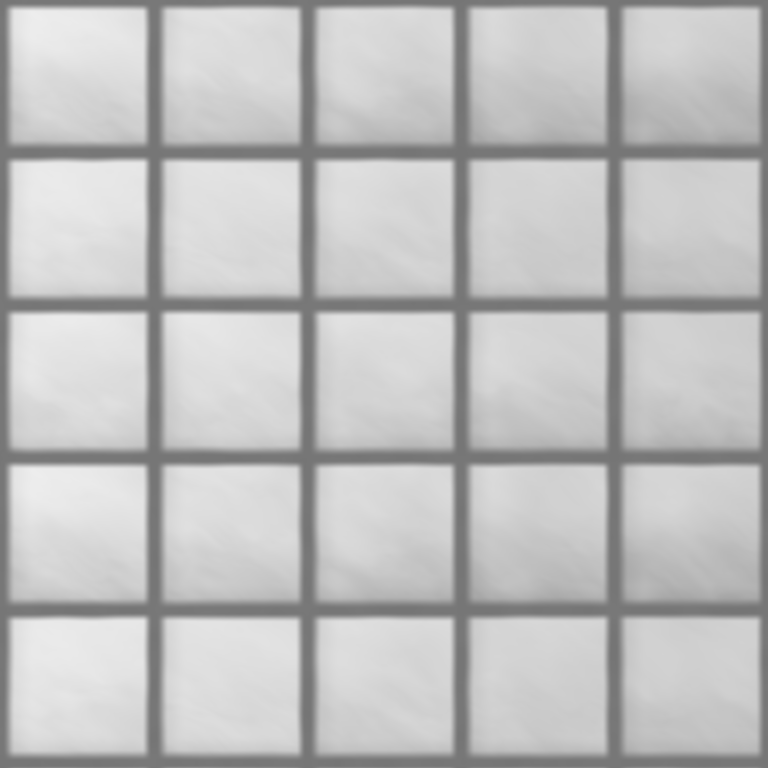
Write a WebGL 1 fragment shader that draws this pattern.

```glsl
precision highp float;
// A five by five wall of soft grey square tiles with blurred dark grout.
// Light falls off from left to right, each tile darkens towards its foot,
// and stretched fractal noise adds faint slanting dents to the glaze.

uniform vec2 u_resolution;

const vec2 PITCH = vec2(0.1996, 0.1986);     // tile spacing, canvas units
const vec2 ORIGIN = vec2(0.0012, 0.0008);    // grout offset from the top left
const float GROUT = 0.465;
const float TILE_LEFT = 0.915;
const float TILE_RIGHT = 0.805;
const float GROUT_CORE = 0.014;              // flat half width, tile units
const vec2 SHARP_FADE = vec2(0.078, 0.074);  // right and top rims
const vec2 SOFT_FADE = vec2(0.096, 0.092);   // left and bottom rims
const float RIM_WOBBLE = 0.007;
const float RIM_SHADE = 0.045;
const float FOOT_SHADE = 0.085;
const float DENT_DEPTH = 0.075;
const float MOTTLE_DEPTH = 0.045;
const float ROW_CYCLE = 3.0;                 // rows before the relief recurs

float hash(vec2 p) {
    vec3 q = fract(vec3(p.xyx) * 0.1031);
    q += dot(q, q.yzx + 33.33);
    return fract((q.x + q.y) * q.z);
}

float valueNoise(vec2 p) {
    vec2 i = floor(p);
    vec2 f = fract(p);
    f = f * f * (3.0 - 2.0 * f);
    float low = mix(hash(i), hash(i + vec2(1.0, 0.0)), f.x);
    float high = mix(hash(i + vec2(0.0, 1.0)), hash(i + vec2(1.0)), f.x);
    return mix(low, high, f.y);
}

float fbm(vec2 p) {
    float sum = 0.0;
    float weight = 0.5;
    for (int octave = 0; octave < 3; octave++) {
        sum += weight * valueNoise(p);
        p = p * 2.03 + vec2(17.3, 9.1);
        weight *= 0.5;
    }
    return sum / 0.875;
}

// Tile coverage: 0 in the grout, 1 on the face; local runs right and down.
float tileMask(vec2 local, vec2 seed) {
    float wobble = RIM_WOBBLE * (valueNoise(local * 5.0 + seed) - 0.5);
    vec2 nearRim = local + wobble;
    vec2 farRim = 1.0 - local + wobble;
    float left = smoothstep(GROUT_CORE, SOFT_FADE.x, nearRim.x);
    float right = smoothstep(GROUT_CORE, SHARP_FADE.x, farRim.x);
    float top = smoothstep(GROUT_CORE, SHARP_FADE.y, nearRim.y);
    float bottom = smoothstep(GROUT_CORE, SOFT_FADE.y, farRim.y);
    return left * right * top * bottom;
}

// Slanted dents, deeper in the lower half, over a broad mottling.
float glazeRelief(vec2 local, vec2 seed) {
    vec2 slant = normalize(vec2(1.0, 0.55));
    vec2 along = vec2(dot(local, slant), dot(local, vec2(-slant.y, slant.x)));
    float warp = fbm(local * 3.0 + seed) - 0.5;
    float dents = fbm(along * vec2(3.2, 7.5) + seed + 1.2 * warp) - 0.5;
    float mottle = valueNoise(local * 2.4 + seed + 5.7) - 0.5;
    float depth = mix(0.45, 1.0, smoothstep(0.3, 0.65, local.y));
    return DENT_DEPTH * depth * dents + MOTTLE_DEPTH * mottle;
}

void main() {
    vec2 uv = gl_FragCoord.xy / u_resolution;
    vec2 fromTopLeft = vec2(uv.x, 1.0 - uv.y);
    vec2 grid = (fromTopLeft - ORIGIN) / PITCH;
    vec2 cell = floor(grid);
    vec2 local = fract(grid);

    // Relief recurs down the wall and drifts a little between columns.
    float kind = mod(cell.y, ROW_CYCLE);
    vec2 seed = vec2(cell.x * 7.31 + 3.0, kind * 13.7 + cell.x * 2.9 + 11.0);

    // The first row of each cycle has the strongest shading, the second least.
    float contrast = 1.0 - 0.6 * step(0.5, kind) + 0.3 * step(1.5, kind);

    float face = mix(TILE_LEFT, TILE_RIGHT, uv.x);
    face -= FOOT_SHADE * contrast * smoothstep(0.25, 0.95, local.y);
    face -= 0.02 * local.y;
    face -= RIM_SHADE * (1.0 - smoothstep(0.06, 0.22, local.x));
    face -= RIM_SHADE * smoothstep(0.82, 0.95, local.y);
    face += glazeRelief(local, seed) * mix(0.6, 1.0, contrast);

    float grout = GROUT + 0.02 * (fbm(grid * 6.0) - 0.5);
    float grey = mix(grout, face, tileMask(local, seed));
    gl_FragColor = vec4(vec3(grey), 1.0);
}
```
